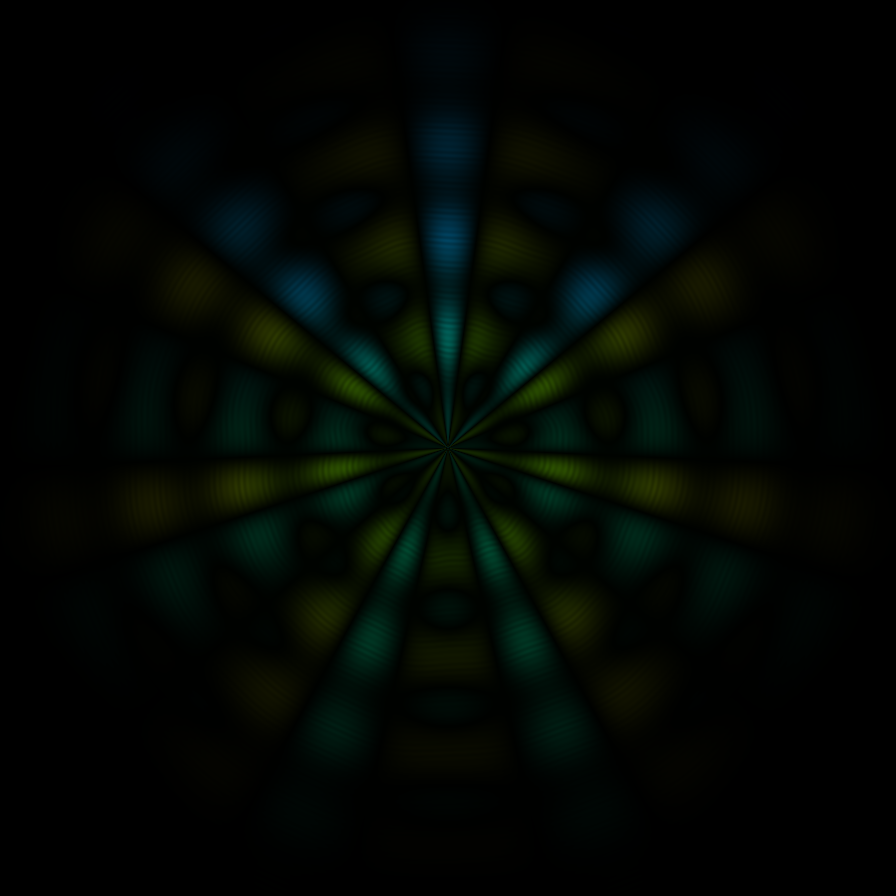
Give the GLSL for this background, as a WebGL 2 fragment shader.

```glsl
#version 300 es
precision highp float;
// A dim kaleidoscopic rosette: a signed polar wave field on black.
// Nine warped spokes multiply a seven-fold lattice of rings; positive
// areas glow teal to blue, negative ones olive, with black nodal lines.

#define SPOKES 9.0
#define FOLDS 7.0
#define SPOKE_WARP 0.048
#define RING_PERIOD 0.1094
#define RING_OFFSET 0.0156
#define GLOW_RADIUS 0.355
#define RIPPLE_PERIOD 0.0068
#define RIPPLE_AMOUNT 0.13
#define CONTRAST 1.0
#define EXPOSURE 1.12

uniform vec2 u_resolution;
out vec4 fragColor;

const float TAU = 6.2831853;
const vec3 TEAL = vec3(0.0, 0.25, 0.17);
const vec3 CYAN = vec3(0.0, 0.32, 0.29);
const vec3 BLUE = vec3(0.0, 0.25, 0.38);
const vec3 LIME = vec3(0.15, 0.28, 0.0);
const vec3 OLIVE = vec3(0.20, 0.20, 0.0);

// Angular wave whose lobes crowd toward the axes of the lattice.
float spokeWave(float angle) {
    return cos(SPOKES * (angle + SPOKE_WARP * sin(FOLDS * angle)));
}

// Lattice of bright cells; it dips below zero inside small ovals.
float cellLattice(float angle, float radius) {
    float rings = cos(TAU * (radius - RING_OFFSET) / RING_PERIOD);
    return (0.67 + 0.50 * cos(FOLDS * angle) + 0.57 * rings) / 1.74;
}

// Fine, bent rings in uneven patches that give the lobes a brushed grain.
float brushedGrain(float angle, float radius) {
    float bend = 2.0 * sin(FOLDS * angle) + 1.5 * cos(16.0 * angle);
    float patches = 0.65 + 0.35 * sin(TAU * radius / 0.031 + 11.0 * cos(angle));
    float fade = smoothstep(0.03, 0.10, radius);
    float ripple = sin(TAU * radius / RIPPLE_PERIOD + bend);
    return 1.0 + RIPPLE_AMOUNT * fade * patches * ripple;
}

void main() {
    vec2 p = (gl_FragCoord.xy - 0.5 * u_resolution) / min(u_resolution.x, u_resolution.y);
    float radius = max(length(p), 1e-4);
    float angle = atan(p.x, p.y);
    float upward = smoothstep(0.05, 0.85, p.y / radius);
    float outward = smoothstep(0.10, 0.25, radius);

    // Signed field and its brightness.
    float field = spokeWave(angle) * cellLattice(angle, radius);
    float light = pow(abs(field), CONTRAST);

    // Hues drift outward: cyan to blue at the top, lime to olive all round.
    vec3 cool = mix(TEAL, mix(CYAN, BLUE, outward), upward);
    vec3 warm = mix(LIME, OLIVE, smoothstep(0.08, 0.32, radius));
    vec3 color = mix(warm, cool, smoothstep(-0.06, 0.06, field));

    // Dim hub, soft outer falloff and a darker lower side.
    float hub = mix(0.4, 1.0, smoothstep(0.0, 0.10, radius));
    float glow = exp(-pow(radius / GLOW_RADIUS, 3.6));
    float shade = mix(0.85, 1.0, smoothstep(-0.3, 0.2, p.y));
    color *= EXPOSURE * light * hub * glow * shade * brushedGrain(angle, radius);

    // A trace of green haze lifts the shadows near the middle.
    color.g += 0.012 * glow;
    fragColor = vec4(color, 1.0);
}
```
